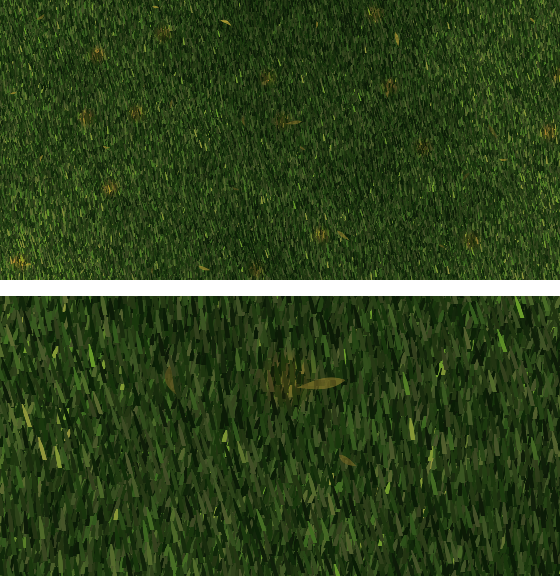
Top: the whole. Bottom: its middle third, enlarged.
Give the GLSL for this texture, as a WebGL 2 fragment shader.

```glsl
#version 300 es
precision highp float;

uniform vec2 u_resolution;
out vec4 fragColor;

float hash(vec2 p) {
    vec3 q = fract(p.xyx * vec3(0.1031, 0.1030, 0.0973));
    q += dot(q, q.yzx + 33.33);
    return fract((q.x + q.y) * q.z);
}

// Distance to the nearest jittered cell point, in cell units.
float cellular(vec2 p) {
    vec2 base = floor(p);
    float nearest = 2.0;
    for (int y = -1; y <= 1; y++) {
        for (int x = -1; x <= 1; x++) {
            vec2 id = base + vec2(x, y);
            vec2 point = id + vec2(hash(id + 11.0), hash(id + 47.0));
            nearest = min(nearest, length(p - point));
        }
    }
    return nearest;
}

// Layered sines in the range of about -1 to 1.
float patches(vec2 p) {
    float broad = sin(p.x * 4.1 + 1.7 * sin(p.y * 3.3)) * cos(p.y * 5.2 + p.x);
    float middle = sin(p.x * 11.0 - p.y * 7.0 + 2.0 * sin(p.y * 9.0));
    float small = sin(p.x * 23.0 + 3.0 * sin(p.y * 19.0)) * sin(p.y * 29.0 + p.x * 8.0);
    return 0.45 * broad + 0.25 * middle + 0.3 * small;
}

// Grass colours from shadow to sunlit tip.
vec3 grassRamp(float tone) {
    vec3 c = mix(vec3(0.045, 0.105, 0.025), vec3(0.07, 0.15, 0.04), smoothstep(-0.15, 0.07, tone));
    c = mix(c, vec3(0.12, 0.21, 0.06), smoothstep(0.05, 0.34, tone));
    c = mix(c, vec3(0.18, 0.26, 0.10), smoothstep(0.38, 0.70, tone));
    c = mix(c, vec3(0.24, 0.33, 0.14), smoothstep(0.72, 0.92, tone));
    c = mix(c, vec3(0.31, 0.42, 0.16), smoothstep(0.92, 1.06, tone));
    return mix(c, vec3(0.50, 0.60, 0.20), smoothstep(1.08, 1.35, tone));
}

// One sheet of upright blades: colour in rgb, coverage in a.
vec4 bladeLayer(vec2 p, vec2 cell, float seed, float light, float dry, float pixel) {
    float lean = 0.5 * (hash(vec2(seed, 5.0)) - 0.5);
    p.x += p.y * lean + 0.006 * sin(p.y * 17.0 + p.x * 9.0 + seed);
    float column = floor(p.x / cell.x);
    float along = p.y / cell.y + 17.0 * hash(vec2(column, seed * 13.0));
    vec2 id = vec2(column, floor(along) + seed * 91.0);
    vec2 local = vec2(fract(p.x / cell.x), fract(along)) - 0.5;

    float tilt = 0.4 * (hash(id + 31.0) - 0.5);
    float offset = abs(local.x + tilt * local.y) * cell.x;
    float halfWidth = cell.x * 0.30 * (1.0 - 0.6 * smoothstep(0.0, 0.5, local.y));
    float coverage = 1.0 - smoothstep(halfWidth - 0.45 * pixel, halfWidth + 0.45 * pixel, offset);
    coverage *= step(0.2, hash(id + 73.0));

    float sunlit = 0.45 * step(0.965 - 0.1 * max(light, 0.0), hash(id + 19.0));
    float tone = 0.5 + 1.25 * (hash(id) - 0.51) + light + sunlit + 0.2 * dry;
    vec3 tint = mix(vec3(0.80, 1.03, 0.78), vec3(1.18, 0.98, 1.22), hash(id + 57.0));
    tint *= mix(vec3(1.0), vec3(1.5, 1.0, 0.85), dry);
    return vec4(grassRamp(tone) * tint, coverage);
}

// Tapered, bent leaf; halfSize holds half its length and half its width.
float leafCoverage(vec2 p, vec2 halfSize, float angle, float bend, float pixel) {
    vec2 axis = vec2(cos(angle), sin(angle));
    vec2 q = vec2(dot(p, axis), dot(p, vec2(-axis.y, axis.x)));
    float t = q.x / halfSize.x;
    q.y += bend * halfSize.x * t * t;
    float width = halfSize.y * (1.0 - t * t) * (0.8 + 0.3 * clamp(t, -1.0, 1.0));
    return 1.0 - smoothstep(-0.5 * pixel, 0.5 * pixel, abs(q.y) - width);
}

vec3 scatterLeaves(vec3 ground, vec2 p, float pixel) {
    for (int i = 0; i < 24; i++) {
        vec2 slot = vec2(i % 6, i / 6);
        vec2 jitter = vec2(hash(slot + 3.0), hash(slot + 29.0));
        vec2 center = (slot + jitter) * vec2(0.34, 0.25);
        float size = hash(slot + 83.0);
        float fresh = hash(slot + 61.0);
        vec2 halfSize = mix(vec2(0.012, 0.0045), vec2(0.036, 0.009), size * size);
        float angle = 3.14159 * hash(slot + 41.0);
        float bend = 0.6 * (hash(slot + 97.0) - 0.5);
        float coverage = leafCoverage(p - center, halfSize, angle, bend, pixel);
        vec3 leaf = mix(vec3(0.36, 0.31, 0.12), vec3(0.66, 0.60, 0.20), fresh);
        leaf *= 0.85 + 0.25 * hash(floor(p * 150.0));
        ground = mix(ground, leaf, coverage * mix(0.5, 0.95, fresh));
    }
    return ground;
}

void main() {
    vec2 p = gl_FragCoord.xy / u_resolution.y;
    float pixel = 1.0 / u_resolution.y;

    // Shade in the middle and at the top, sun on the lower sides.
    float side = smoothstep(0.15, 0.95, abs(p.x - 1.05));
    float light = 0.13 * patches(p) + 0.20 * (side - 0.45) + 0.10 * (0.45 - p.y);
    float dry = 0.8 * (1.0 - smoothstep(0.02, 0.13, cellular(p * 2.8)));

    // Overlapping sheets of short and long blades.
    vec3 color = grassRamp(0.2 + light);
    for (int i = 0; i < 10; i++) {
        float seed = float(i) + 1.0;
        vec2 cell = vec2(0.0085, mix(0.012, 0.034, hash(vec2(seed, 23.0))));
        vec4 blade = bladeLayer(p + seed * vec2(0.137, 0.071), cell, seed, light, dry, pixel);
        color = mix(color, blade.rgb, blade.a);
    }

    fragColor = vec4(scatterLeaves(color, p, pixel), 1.0);
}
```
